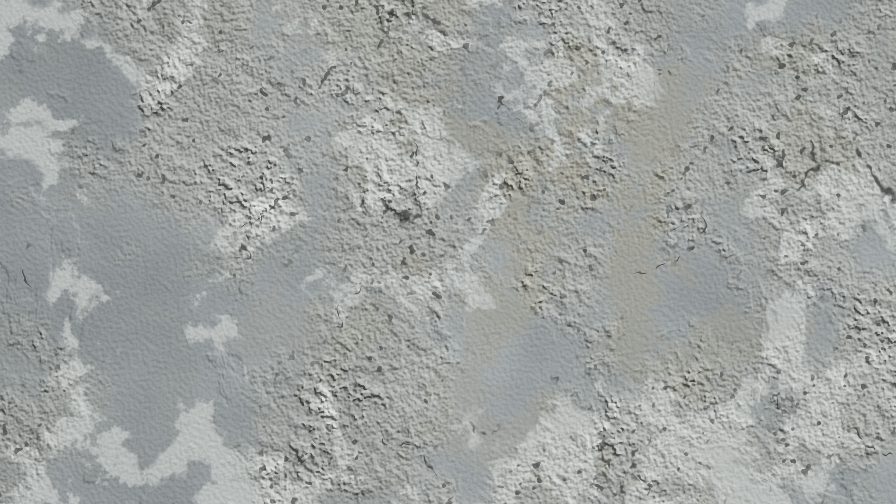
This texture is drawn by a WebGL 2 fragment shader. Its source:

```glsl
#version 300 es
precision highp float;
// Weathered cement wall: smooth grey render, crumbling grit, pale scaling and fine cracks.

uniform vec2 u_resolution;
out vec4 fragColor;

const vec3 SMOOTH_GREY = vec3(0.584, 0.608, 0.612);
const vec3 GRIT_GREY   = vec3(0.618, 0.630, 0.616);
const vec3 PALE_LIME   = vec3(0.745, 0.760, 0.750);
const vec3 WARM_STAIN  = vec3(0.635, 0.628, 0.582);
const vec3 CRACK_DARK  = vec3(0.230, 0.236, 0.232);
const vec2 LIGHT_DIR   = vec2(0.55, 0.835);
const float LIGHT_STEP = 0.0038;  // sampling distance of the relief
const float RELIEF     = 1.15;    // strength of the shading
const float SAND_SCALE = 118.0;
const float CRUMB_SCALE = 34.0;
const float LUMP_SCALE = 15.0;
const mat2 TURN = mat2(0.80, 0.60, -0.60, 0.80);

vec2 gradientAt(ivec2 cell) {
    uint h = uint(cell.x) * 1597334677u ^ uint(cell.y) * 3812015801u;
    h = (h ^ (h >> 15)) * 2246822519u;
    h = (h ^ (h >> 13)) * 3266489917u;
    h ^= h >> 16;
    float angle = float(h & 65535u) * (6.283185 / 65536.0);
    return vec2(cos(angle), sin(angle));
}

float gradientNoise(vec2 p) {
    vec2 base = floor(p), f = p - base;
    ivec2 c = ivec2(base);
    vec2 s = f * f * f * (f * (f * 6.0 - 15.0) + 10.0);
    float a = dot(gradientAt(c), f);
    float b = dot(gradientAt(c + ivec2(1, 0)), f - vec2(1, 0));
    float d = dot(gradientAt(c + ivec2(0, 1)), f - vec2(0, 1));
    float e = dot(gradientAt(c + ivec2(1, 1)), f - vec2(1, 1));
    return mix(mix(a, b, s.x), mix(d, e, s.x), s.y);
}

float fbm(vec2 p, int octaves, float gain) {
    float sum = 0.0, amp = 1.0;
    for (int i = 0; i < octaves; i++) {
        sum += amp * gradientNoise(p);
        p = 2.0 * TURN * p + 17.3;
        amp *= gain;
    }
    return sum;
}

// The right side has weathered more than the left.
float wear(vec2 p) {
    return smoothstep(0.15, 0.75, p.x + 0.15 * p.y) - 0.55;
}

float gritMask(vec2 p) {
    return smoothstep(-0.26, 0.36, fbm(p * 3.0 + 8.4, 6, 0.60) + 0.40 * wear(p));
}

float layerField(vec2 p) {
    vec2 bend = vec2(gradientNoise(p * 3.1 + 4.7), gradientNoise(p * 3.1 + 31.2));
    return fbm((p + 0.13 * bend) * 2.1 + 52.6, 7, 0.57);
}

float height(vec2 p) {
    float grit = gritMask(p);
    float layer = layerField(p);
    // Broken plaster edges
    float h = 0.12 * smoothstep(-0.04, 0.04, layer - 0.18);
    h += 0.07 * smoothstep(-0.04, 0.04, layer + 0.10) * grit;
    // Sand at two sizes
    vec2 q = TURN * p;
    h += (0.050 + 0.10 * grit) * gradientNoise(q * SAND_SCALE);
    h += (0.025 + 0.05 * grit) * gradientNoise(p * SAND_SCALE * 1.67 + 9.1);
    // Crumbs of mixed sizes, clustered on the grit
    float crumb = fbm(q * CRUMB_SCALE + 3.3, 3, 0.62);
    float cluster = smoothstep(-0.05, 0.35, gradientNoise(p * 7.0 + 14.0));
    h += grit * (0.15 + 0.20 * cluster) * crumb;
    h += grit * cluster * 0.26 * smoothstep(0.12, 0.34, crumb);
    float lump = fbm(p * LUMP_SCALE + 21.5, 3, 0.55);
    return h + grit * grit * 0.16 * smoothstep(0.05, 0.30, lump);
}

// Thin jagged lines in short runs
float crackMask(vec2 p) {
    vec2 jag = vec2(fbm(p * 19.0, 3, 0.6), fbm(p * 19.0 + 13.0, 3, 0.6));
    float line = abs(gradientNoise((p + 0.030 * jag) * 3.6 + 71.3));
    float gate = smoothstep(0.08, 0.30, gradientNoise(p * 5.3 + 44.0) + 0.14 * wear(p));
    float broken = smoothstep(-0.10, 0.15, gradientNoise(p * 43.0 + 6.0));
    return (1.0 - smoothstep(0.003, 0.014, line)) * gate * broken;
}

// Small scattered holes among the crumbs
float pitMask(vec2 p) {
    float hole = fbm(TURN * p * 44.0 + 81.0, 2, 0.6);
    return smoothstep(0.42, 0.58, hole + 0.28 * gradientNoise(p * 8.0 + 27.0));
}

void main() {
    vec2 p = gl_FragCoord.xy / u_resolution.y;
    float grit = gritMask(p);
    float worn = wear(p);

    // Base tone, darker and smoother toward the left
    vec3 color = mix(SMOOTH_GREY, GRIT_GREY, grit);
    color += 0.045 * worn + 0.055 * fbm(p * 3.7 + 63.0, 6, 0.55);

    // Warm stains around the weathered centre
    vec2 away = p - vec2(1.18, 0.62);
    float nearCentre = exp(-3.5 * dot(away, away));
    float stain = smoothstep(0.0, 0.25, fbm(p * 4.6 + 90.0, 6, 0.55) + 0.3 * nearCentre - 0.14);
    color = mix(color, WARM_STAIN, stain * (0.08 + 0.62 * nearCentre));

    // Ragged pale scale along the layer borders
    float border = 1.0 - smoothstep(0.08, 0.17, abs(layerField(p) - 0.06));
    float patchy = smoothstep(-0.06, 0.10, fbm(p * 5.0 + 37.0, 7, 0.62) + 0.20 * worn);
    color = mix(color, PALE_LIME, 0.85 * border * patchy);

    // Raking light with deeper shadows than highlights
    float lit = RELIEF * (height(p) - height(p + LIGHT_DIR * LIGHT_STEP));
    color += lit < 0.0 ? max(lit * 1.25, -0.36) : 0.16 * (1.0 - exp(-lit / 0.16));

    color = mix(color, CRACK_DARK, max(0.75 * crackMask(p), 0.65 * grit * pitMask(p)));
    fragColor = vec4(clamp(color, 0.0, 1.0), 1.0);
}
```
